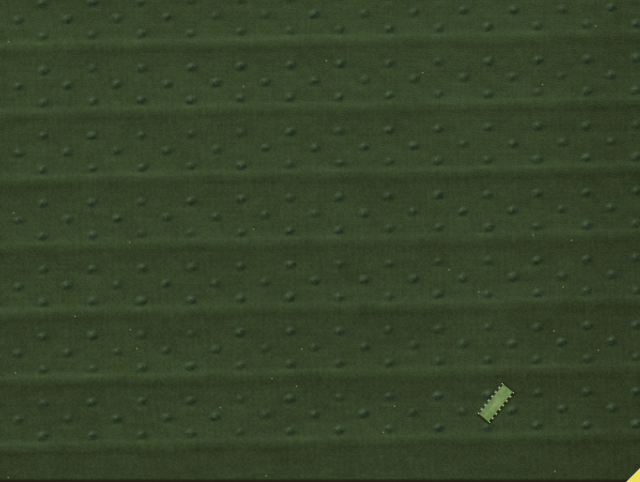
Write a WebGL 1 fragment shader that draws this texture.

```glsl
precision highp float;
// Dark green rubber mat: tilted ridged bands with staggered studs, dust and a small chip.
uniform vec2 u_resolution;

// Lengths are in canvas heights
const vec2 PITCH = vec2(0.1026, 0.1384);    // stud spacing, band height
const vec2 START = vec2(0.0885, 0.1015);    // first stud column, first full band
const float TILT = 0.0205;
const float LAST_STUDDED_BAND = 5.0;
const float STUD_RADIUS = 0.0100;
const float RIDGE_WIDTH = 0.060;            // fraction of a band
const float GRAIN = 0.30;
const float STREAKS = 0.12;
const float SPECK_CELL = 0.06;
const float SPECK_CHANCE = 0.08;
const vec2 CHIP_CENTER = vec2(1.029, 0.164);
const vec2 CHIP_HALF = vec2(0.040, 0.0125);
const vec2 CHIP_AXIS = vec2(0.633, 0.774);
const float PIN_PITCH = 0.0115;

const vec3 SHADOW_GREEN = vec3(0.150, 0.180, 0.100);
const vec3 LIGHT_GREEN = vec3(0.260, 0.330, 0.205);
const vec3 STUD_DARK = vec3(0.095, 0.140, 0.095);
const vec3 STUD_LIGHT = vec3(0.290, 0.390, 0.280);
const vec3 DUST = vec3(0.60, 0.58, 0.36);
const vec3 CHIP_GREEN = vec3(0.43, 0.54, 0.32);
const vec3 CHIP_PIN = vec3(0.66, 0.68, 0.46);
const vec3 CORNER_YELLOW = vec3(0.93, 0.87, 0.36);
const vec3 EDGE_BROWN = vec3(0.12, 0.09, 0.07);

float hash(vec2 p) {
  return fract(sin(dot(p, vec2(127.1, 311.7))) * 43758.5453);
}

float noise(vec2 p) {
  vec2 i = floor(p), f = fract(p);
  f = f * f * (3.0 - 2.0 * f);
  return mix(mix(hash(i), hash(i + vec2(1.0, 0.0)), f.x),
             mix(hash(i + vec2(0.0, 1.0)), hash(i + 1.0), f.x), f.y);
}

float bell(float x) { return exp(-x * x); }

float boxDistance(vec2 p, vec2 halfSize) {
  vec2 d = abs(p) - halfSize;
  return length(max(d, 0.0)) + min(max(d.x, d.y), 0.0);
}

float cover(float d, float blur) { return 1.0 - smoothstep(-blur, blur, d); }

// Tone of the rubber: lighting, soft band slope, broken ridges, streaks and grain
float matTone(vec2 p, float band) {
  float wobble = 0.03 * (noise(p * vec2(9.0, 3.0)) - 0.5);
  float s = fract(band + wobble + 0.5) - 0.5;
  float slope = s - sign(s) * 0.5 * smoothstep(0.0, 0.09, abs(s));
  float tone = 0.57 + 0.13 * (p.y - 0.5);
  tone -= 0.16 * smoothstep(1.0, 1.33, p.x);
  tone += 0.20 * slope;
  float light = bell((s + 0.08) / RIDGE_WIDTH);
  float shade = bell((s - 0.07) / RIDGE_WIDTH);
  float wear = mix(0.6, 1.3, noise(p * vec2(7.0, 20.0) + 9.0));
  tone += (0.18 * light - 0.13 * shade) * wear * mix(1.0, 0.65, p.x / 1.33);
  tone += 0.07 * (noise(p * vec2(5.0, 14.0)) - 0.5);
  tone += 0.12 * (noise(p * vec2(22.0, 45.0)) - 0.5);
  tone += STREAKS * (noise(p * vec2(25.0, 150.0)) - 0.5);
  tone += STREAKS * (noise(p * vec2(170.0, 60.0) + 50.0) - 0.5);
  return tone + GRAIN * (noise(p * 330.0) - 0.5);
}

// Three staggered stud rows per band
vec3 addStuds(vec3 color, vec2 p, float band, float px) {
  float index = floor(band);
  if (index > LAST_STUDDED_BAND) return color;
  for (int r = 0; r < 3; r++) {
    float row = float(r);
    float shift = mod(row, 2.0) * 0.5;
    float u = (p.x - START.x) / PITCH.x + shift;
    float column = floor(u + 0.5);
    vec2 id = vec2(column, index * 3.0 + row);
    vec2 d = vec2(u - column, index + 0.325 + 0.244 * row - band) * PITCH;
    d += 0.0025 * (vec2(hash(id), hash(id + 37.0)) - 0.5);
    float radius = STUD_RADIUS * mix(0.88, 1.08, hash(id + 11.0));
    float rough = noise(p * 230.0) - 0.5;
    float dist = length(d * vec2(0.90, 1.08)) + 0.003 * rough;
    float light = dot(d, vec2(-0.40, 0.92)) / radius + 0.7 * rough;
    float body = cover(dist - radius, 0.0025 + px);
    float strength = mix(0.35, 0.70, hash(id + 5.0));
    vec2 dent = (d + vec2(-0.002, 0.004)) * vec2(0.8, 1.0);
    color *= 1.0 - 0.10 * bell(length(dent) / (radius * 1.2));
    vec2 rim = (d + vec2(0.002, 0.015)) * vec2(0.6, 1.6);
    color *= 1.0 + 0.09 * bell(length(rim) / radius);
    vec3 stud = mix(STUD_DARK, STUD_LIGHT, smoothstep(-0.9, 0.9, light));
    color = mix(color, stud, body * strength);
    color += 0.05 * bell(length(d - vec2(-0.002, 0.003)) / (0.35 * radius));
  }
  return color;
}

// Pale rectangular chip with pins along both long sides
vec3 addChip(vec3 color, vec2 p, float px) {
  vec2 d = p - CHIP_CENTER;
  vec2 q = vec2(dot(d, CHIP_AXIS), dot(d, vec2(-CHIP_AXIS.y, CHIP_AXIS.x)));
  color *= 1.0 - 0.45 * cover(boxDistance(q + vec2(0.001, 0.003), CHIP_HALF + 0.003), 0.004);
  vec2 pin = vec2(mod(q.x, PIN_PITCH) - 0.5 * PIN_PITCH, abs(q.y) - CHIP_HALF.y - 0.0015);
  float pins = cover(boxDistance(pin, vec2(0.002, 0.0025)), px) * step(abs(q.x), CHIP_HALF.x);
  color = mix(color, CHIP_PIN, pins);
  vec3 face = CHIP_GREEN * (0.9 + 0.2 * noise(q * 180.0));
  face = mix(face, CHIP_PIN, 0.5 * bell(length(q / vec2(0.014, 0.005))));
  return mix(color, face, cover(boxDistance(q, CHIP_HALF), px));
}

void main() {
  vec2 p = gl_FragCoord.xy / u_resolution.y;
  float px = 1.0 / u_resolution.y;
  float band = (1.0 - p.y + TILT * p.x - START.y) / PITCH.y;
  vec3 color = mix(SHADOW_GREEN, LIGHT_GREEN, matTone(p, band));
  color = addStuds(color, p, band, px);
  vec2 cell = floor(p / SPECK_CELL);
  vec2 spot = (cell + 0.15 + 0.7 * vec2(hash(cell + 3.0), hash(cell + 8.0))) * SPECK_CELL;
  float speck = cover(length(p - spot) - 0.0014, px) * step(hash(cell), SPECK_CHANCE);
  color = mix(color, DUST, 0.75 * speck);
  color = addChip(color, p, px);
  // Bottom edge and the corner beneath the mat
  color = mix(color, EDGE_BROWN, 0.8 * cover(p.y - 0.005, 0.002 + px));
  float corner = u_resolution.x / u_resolution.y - p.x + p.y - 0.029;
  gl_FragColor = vec4(mix(color, CORNER_YELLOW, cover(corner, px)), 1.0);
}
```
